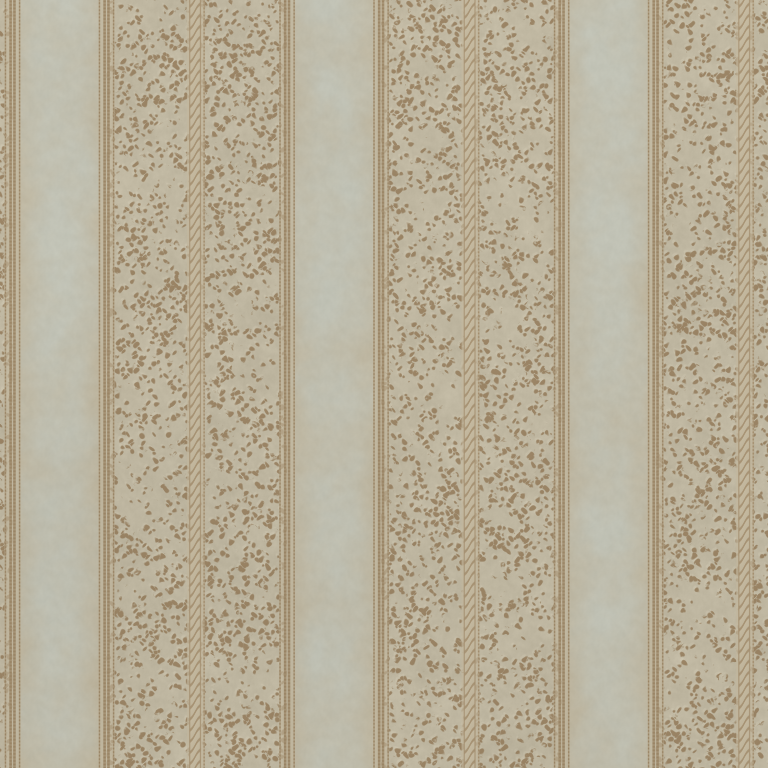
Write a three.js fragment shader that draws this pattern.

```glsl
// Striped wallpaper: smooth mottled bands edged with stitched braid, alternating
// with gritty plaster bands that carry a twisted rope down their middle.
// Stripes are folded distances; grit is cellular noise, mottling is layered sines.

varying vec2 vUv;

const float TAU = 6.2831853;
const float PERIOD = 0.3575;       // width of one full repeat
const float BAND_X = 0.0775;       // centre of the first smooth band
const float ROPE_X = 0.2540;       // centre of the first rope
const float BAND_HALF = 0.0612;    // band centre to braid centre
const float ROPE_HALF = 0.0070;
const float ROPE_PITCH = 0.0145;
const float STITCH_PITCH = 0.0046;
const float SOFT = 0.0009;         // edge smoothing

const vec3 PEARL  = vec3(0.755, 0.760, 0.710);
const vec3 CREAM  = vec3(0.745, 0.710, 0.620);
const vec3 STONE  = vec3(0.750, 0.718, 0.632);
const vec3 STRAND = vec3(0.765, 0.720, 0.620);
const vec3 TAN    = vec3(0.640, 0.555, 0.430);
const vec3 BROWN  = vec3(0.575, 0.475, 0.345);

vec3 hash3(vec2 p) {
  vec3 q = vec3(dot(p, vec2(127.1, 311.7)), dot(p, vec2(269.5, 183.3)), dot(p, vec2(419.2, 371.9)));
  return fract(sin(q) * 43758.55);
}

// Layered, rotated sines, roughly -1 to 1
float mottle(vec2 p) {
  float sum = 0.0;
  float amp = 0.5;
  for (int i = 0; i < 5; i++) {
    p = mat2(0.8, 0.6, -0.6, 0.8) * p * 1.7 + 1.3;
    sum += amp * sin(p.x + 1.6 * sin(p.y * 0.9)) * cos(p.y + sin(p.x * 0.7));
    amp *= 0.72;
  }
  return sum;
}

// Cellular grains; density is the share of cells that hold one
float grit(vec2 p, float density) {
  p += 0.22 * sin(p.yx * 2.3 + sin(p * 1.1));
  vec2 cell = floor(p);
  float cover = 0.0;
  for (int j = -1; j <= 1; j++) {
    for (int i = -1; i <= 1; i++) {
      vec2 id = cell + vec2(float(i), float(j));
      vec3 h = hash3(id);
      float radius = mix(0.28, 0.62, fract(h.z * 7.3));
      float grain = 1.0 - smoothstep(radius - 0.2, radius + 0.2, length(id + h.xy - p));
      cover = max(cover, grain * smoothstep(-0.04, 0.04, density - h.z));
    }
  }
  return cover;
}

// Signed distance to the nearest repeat of a vertical axis
float fold(float x, float axis) {
  return mod(x - axis + 0.5 * PERIOD, PERIOD) - 0.5 * PERIOD;
}

float line(float d, float halfWidth) {
  return 1.0 - smoothstep(halfWidth - SOFT, halfWidth + SOFT, abs(d));
}

float stitches(float y, float shift) {
  return 0.5 + 0.5 * cos(TAU * (y / STITCH_PITCH + shift));
}

vec3 smoothBand(vec2 uv, float x) {
  float edge = smoothstep(0.2, 1.0, abs(x) / BAND_HALF);
  float warm = 0.22 + 0.55 * edge + 0.35 * mottle(uv * 14.0) + 0.2 * (0.5 - uv.y);
  return mix(PEARL, CREAM, clamp(warm, 0.0, 1.0)) + 0.012 * mottle(uv * 90.0);
}

vec3 plasterBand(vec2 uv) {
  float density = 0.33 + 0.24 * mottle(uv * 17.0) + 0.18 * mottle(uv * 52.0 + 4.0);
  vec2 p = uv * 165.0;
  float grains = grit(p, density);
  float relief = grit(p + vec2(0.35, -0.45), density) - grains;
  vec3 ground = STONE + 0.018 * mottle(uv * 20.0 + 9.0) + 0.014 * mottle(uv * 110.0);
  ground += 0.025 * relief;
  return mix(ground, BROWN, 0.82 * grains);
}

// Two solid cords between two rows of dots
vec3 addBraid(vec3 col, float x, float y) {
  col = mix(col, STRAND, 0.6 * line(x, 0.0105));
  float cords = line(abs(x) - 0.0025, 0.0017) * (0.7 + 0.3 * stitches(y, 0.0));
  float dots = line(abs(x) - 0.0092, 0.0010) * (0.5 + 0.5 * stitches(y, 0.5));
  return mix(col, TAN - 0.03, max(cords, dots));
}

// Slanted strands between two rails, with a row of dots at the right
vec3 addRope(vec3 col, float x, float y) {
  float u = x / ROPE_HALF;
  float turn = fract(y / ROPE_PITCH - 0.6 * u - 0.1 * sin(u * 3.0));
  float groove = smoothstep(0.26, 0.46, abs(turn - 0.5));
  vec3 strand = mix(STRAND + 0.02 * (turn - 0.5), TAN, 0.85 * groove);
  col = mix(col, STRAND, 0.7 * line(x - 0.001, 0.0115));
  col = mix(col, strand, line(x, ROPE_HALF));
  col = mix(col, TAN, 0.75 * line(abs(x) - ROPE_HALF, 0.0008));
  float dots = line(x - 0.0118, 0.0010) * (0.35 + 0.65 * stitches(y, 0.0));
  return mix(col, TAN, dots);
}

void main() {
  float band = fold(vUv.x, BAND_X);
  float rope = fold(vUv.x, ROPE_X);
  float border = abs(band) - BAND_HALF;

  vec3 col = mix(smoothBand(vUv, band), plasterBand(vUv), smoothstep(-SOFT, SOFT, border));
  col = addBraid(col, border, vUv.y);
  col = addRope(col, rope, vUv.y);

  // Slow fading of the whole sheet
  col *= 0.985 + 0.02 * vUv.y + 0.008 * mottle(vUv * 3.0);
  gl_FragColor = vec4(col, 1.0);
}
```
